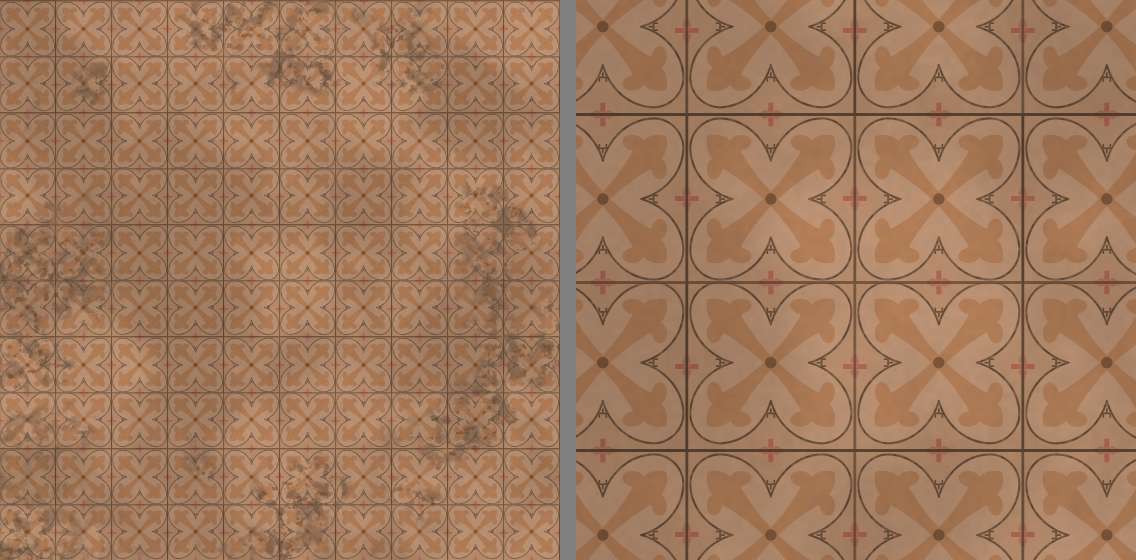
Left: the whole. Right: its middle third, enlarged.
Reproduce this pattern procedurally as a Shadertoy shader.

```glsl
// Worn terracotta floor tiles: dark quatrefoil outlines, diagonal fleurons and red edge crosses.
#define TILES 10.0
#define LINE_HALF 0.0062
#define GROUT_HALF 0.0085
#define CLAY vec3(0.732, 0.570, 0.452)
#define OGIVE_CLAY vec3(0.712, 0.545, 0.422)
#define OCHRE vec3(0.690, 0.484, 0.334)
#define INK vec3(0.325, 0.235, 0.165)
#define RED vec3(0.660, 0.280, 0.250)
#define SOOT vec3(0.400, 0.315, 0.250)
#define SHADE 0.135
#define STAIN 0.50

float hash(vec2 p) {
    vec3 h = fract(p.xyx * 0.1031);
    h += dot(h, h.yzx + 33.33);
    return fract((h.x + h.y) * h.z);
}

float noise(vec2 p) {
    vec2 i = floor(p), f = fract(p);
    f = f * f * (3.0 - 2.0 * f);
    return mix(mix(hash(i), hash(i + vec2(1, 0)), f.x),
               mix(hash(i + vec2(0, 1)), hash(i + vec2(1, 1)), f.x), f.y);
}

float fbm(vec2 p) {
    float sum = 0.0, amp = 0.5;
    for (int i = 0; i < 5; i++) {
        sum += amp * noise(p);
        p = mat2(1.6, 1.2, -1.2, 1.6) * p + 17.3;
        amp *= 0.5;
    }
    return sum / 0.97;
}

// Antialiased coverage of a signed distance
float cover(float d, float px) { return clamp(0.5 - d / px, 0.0, 1.0); }

float box(vec2 p, vec2 b) {
    vec2 d = abs(p) - b;
    return length(max(d, 0.0)) + min(max(d.x, d.y), 0.0);
}

float smin(float a, float b, float k) {
    float h = max(k - abs(a - b), 0.0) / k;
    return min(a, b) - h * h * k * 0.25;
}

// Fold into one eighth of the tile, with y the longer axis
vec2 fold(vec2 p) {
    p = abs(p);
    return p.x > p.y ? p.yx : p;
}

// Rounded corner lobes, parted by pointed ogives at the four edges
float quatrefoil(vec2 q) {
    const vec2 center = vec2(0.31, 0.12);
    const vec2 radii = vec2(0.325, 0.360);
    const vec2 peak = vec2(0.0, 0.228);
    if (q.x > 0.3) return length(max(q - 0.3, 0.0)) - 0.18;
    if (q.y < peak.y) return -length(q - peak);
    return (length((q - center) / radii) - 1.0) * 0.34;
}

// Flared diagonal arm ending in a three-lobed pointed leaf
float fleuron(vec2 q) {
    float u = (q.x + q.y) * 0.7071, v = (q.y - q.x) * 0.7071;
    float arm = max(v - 0.031 - 0.4 * u * u, u - 0.40);
    float tip = length(vec2(u - 0.41, v + 0.06)) - 0.135;
    vec2 s = mat2(0.8, -0.6, 0.6, 0.8) * vec2(u - 0.365, v - 0.11);
    float curl = length(vec2(s.x, abs(s.y) * 0.7)) - 0.045;
    return smin(arm, min(tip, curl), 0.02);
}

// Small three-toothed mark inside each ogive
float toothMark(vec2 q) {
    float bar = box(q - vec2(0.0, 0.302), vec2(0.024, 0.005));
    float teeth = min(box(q - vec2(0.0, 0.287), vec2(0.005, 0.014)),
                      box(q - vec2(0.021, 0.313), vec2(0.005, 0.014)));
    return min(bar, teeth);
}

float edgeCross(vec2 q) {
    vec2 c = abs(q - vec2(0.0, 0.5));
    float bars = min(box(c, vec2(0.070, 0.015)), box(c, vec2(0.015, 0.070)));
    return min(bars, length(c - vec2(0.035, 0.0)) - 0.024);
}

void mainImage(out vec4 fragColor, in vec2 fragCoord) {
    vec2 uv = fragCoord / iResolution.xy;
    float px = TILES / min(iResolution.x, iResolution.y);
    vec2 t = uv * TILES + vec2(0.007, 0.015);
    vec2 id = floor(t), p = fract(t) - 0.5;

    // Printed motif, slightly displaced on alternate rows
    float oddRow = mod(id.y, 2.0);
    vec2 m = p - vec2(0.0, mix(0.023, -0.003, oddRow));
    vec2 q = fold(m);
    float lobe = quatrefoil(q);
    vec3 col = mix(OGIVE_CLAY, CLAY, cover(lobe, px));
    col = mix(col, OCHRE, 0.95 * cover(fleuron(q), px));
    float ink = cover(abs(lobe) - LINE_HALF, px) * (0.6 + 0.4 * noise(t * 50.0));
    ink = max(ink, 0.85 * cover(toothMark(q), px));
    col = mix(col, INK, 0.9 * ink);
    col = mix(col, vec3(0.46, 0.31, 0.20), 0.85 * cover(length(m) - 0.034, px));
    col = mix(col, RED, 0.58 * cover(edgeCross(fold(p)), px));

    // Joints of uneven strength
    vec2 joint = round(t), gap = abs(t - joint);
    float across = mix(0.92, 0.68, mod(joint.y, 2.0));
    float down = 0.62 + 0.3 * hash(vec2(joint.x, id.y) + 41.0);
    col = mix(col, OGIVE_CLAY, 0.4 * cover(min(gap.x, gap.y) - 0.018, px));
    col = mix(col, INK, max(across * cover(gap.y - GROUT_HALF, px), down * cover(gap.x - GROUT_HALF, px)));

    // Broad soft shading, strongest left of centre
    vec2 c = uv - vec2(0.42, 0.53);
    float haze = fbm(uv * 6.0 + 3.0) + 0.24 * exp(-dot(c, c) * 9.0) - 0.06;
    col *= 1.0 - SHADE * smoothstep(0.36, 0.74, haze);
    col *= 0.985 + 0.03 * hash(id + 7.0);

    // Broken soot in a ragged ring and the lower left corner
    float ring = exp(-pow((length(uv - 0.5) - 0.43) / 0.11, 2.0));
    float corner = exp(-dot(uv, uv) * 24.0);
    float patches = ring * smoothstep(0.50, 0.74, fbm(uv * 8.0 + 29.0)) + 0.6 * corner;
    float spread = smoothstep(0.05, 0.6, patches);
    float mottle = fbm(uv * 60.0 + 11.0);
    col = mix(col, SOOT, STAIN * spread * smoothstep(0.45, 0.66, mottle));
    col = mix(col, OCHRE, 0.35 * spread * smoothstep(0.55, 0.68, fbm(uv * 52.0 + 71.0)));
    float specks = smoothstep(0.60, 0.70, fbm(uv * 110.0)) * smoothstep(0.15, 0.7, patches);
    col = mix(col, INK, 0.4 * specks);

    // Fine clay grain
    col *= 0.98 + 0.04 * noise(uv * 260.0);
    fragColor = vec4(col, 1.0);
}
```
